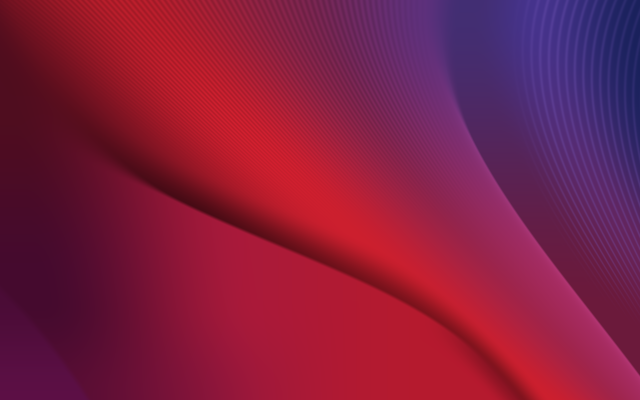
Reproduce this background procedurally as a WebGL 1 fragment shader.

```glsl
precision highp float;
// Abstract backdrop of overlapping silky sheets, red to violet, with fine woven strands.
uniform vec2 u_resolution;

#define ASPECT 1.6
#define STRANDS 54.0
#define STRAND_DEPTH 0.075
#define RAY_SPACING 0.021
#define RAY_GLOW 0.30
#define SHADOW_WIDTH 0.095
#define SHADOW_DEPTH 0.42
#define RIM_GLOW 0.12
#define TAU 6.2831853

// Curves: x as a function of depth below the top, or depth as a function of x.
float ridgeX(float depth) {
  return 0.3125 + depth * (0.85 + 0.21 * depth);
}

float violetEdgeX(float depth) {
  return 1.105 + depth * (-0.122 + depth * (1.144 - 0.483 * depth));
}

float foldDepth(float x) {
  float c = x - 0.7;
  float c2 = c * c;
  return 0.615 + c * (0.42 + c2 * (0.3 + 0.8 * c2));
}

float foldSlope(float x) {
  float c2 = (x - 0.7) * (x - 0.7);
  return 0.42 + c2 * (0.9 + 4.0 * c2);
}

// Main red sheet: bright along the ridge, dark to its left, plum to its right.
vec3 redSheet(float x, float depth) {
  float side = x - ridgeX(depth);
  float across = side / (violetEdgeX(depth) - ridgeX(depth));
  vec3 red = mix(vec3(0.69, 0.11, 0.16), vec3(0.80, 0.12, 0.18), smoothstep(0.0, 0.45, depth));
  vec3 plum = mix(vec3(0.43, 0.14, 0.31), vec3(0.62, 0.14, 0.29), smoothstep(0.1, 0.8, depth));
  vec3 violet = mix(vec3(0.36, 0.19, 0.49), vec3(0.65, 0.17, 0.38), smoothstep(0.0, 0.75, depth));
  vec3 color = mix(red, vec3(0.32, 0.05, 0.11), smoothstep(0.0, 0.48, -side));
  color = mix(color, plum, smoothstep(0.0, 0.72, across));
  color = mix(color, violet, smoothstep(0.55, 1.0, across));

  float fade = 1.0 - smoothstep(0.22, 0.58, depth);
  fade *= smoothstep(-0.55, -0.1, across) * (1.0 - smoothstep(0.7, 1.0, across));
  return color * (1.0 + STRAND_DEPTH * fade * sin(TAU * STRANDS * across));
}

// Lower crimson sheet with a purple corner.
vec3 crimsonSheet(float x, float depth) {
  float light = smoothstep(0.08, 0.62, x - 0.16 * (depth - 0.6));
  vec3 dark = mix(vec3(0.31, 0.05, 0.12), vec3(0.27, 0.04, 0.18), smoothstep(0.25, 0.7, depth));
  vec3 crimson = mix(vec3(0.66, 0.10, 0.23), vec3(0.71, 0.10, 0.18), smoothstep(0.5, 1.1, x));
  vec3 color = mix(dark, crimson, light);
  color = mix(color, vec3(0.46, 0.07, 0.24), 0.4 * smoothstep(0.75, 1.0, depth) * (1.0 - smoothstep(0.4, 0.9, x)));

  float corner = depth - 0.715 - x * (0.95 + 1.4 * x);
  vec3 purple = mix(vec3(0.29, 0.045, 0.21), vec3(0.36, 0.06, 0.27), smoothstep(0.72, 1.0, depth));
  return mix(color, purple, smoothstep(-0.012, 0.022, corner));
}

// Right sheet: shaded beside its edge, a violet band, then navy.
vec3 violetSheet(float offset, float depth) {
  float fall = smoothstep(0.0, 0.8, depth);
  vec3 shade = mix(vec3(0.26, 0.18, 0.45), vec3(0.42, 0.10, 0.23), fall);
  vec3 band = mix(vec3(0.27, 0.20, 0.55), vec3(0.42, 0.13, 0.32), fall);
  vec3 color = mix(shade, band, smoothstep(0.08, 0.24, offset));
  color = mix(color, vec3(0.10, 0.13, 0.36), smoothstep(0.24, 0.50, offset));

  float phase = offset / (RAY_SPACING * (1.15 - 0.75 * depth));
  float ray = pow(0.5 + 0.5 * cos(TAU * phase), 3.0);
  float start = mix(0.17, 0.04, smoothstep(0.0, 0.75, depth));
  float fade = smoothstep(start, start + 0.1, offset) * (1.0 - 0.5 * smoothstep(0.3, 0.5, offset));
  fade *= 1.0 - smoothstep(0.6, 0.85, depth);
  return mix(color, vec3(0.46, 0.34, 0.72), RAY_GLOW * ray * fade);
}

void main() {
  vec2 uv = gl_FragCoord.xy / u_resolution;
  float x = uv.x * ASPECT;
  float depth = 1.0 - uv.y;
  float pixel = 1.0 / u_resolution.y;

  // Fold: the red sheet darkens as it dips behind the crimson one.
  float slope = foldSlope(x);
  float fold = (foldDepth(x) - depth) / sqrt(1.0 + slope * slope);
  float width = SHADOW_WIDTH * mix(1.0, 0.55, smoothstep(0.9, 1.3, x));
  float shadow = 1.0 - smoothstep(-0.01, width, fold);
  vec3 red = redSheet(x, depth);
  red *= 1.0 - SHADOW_DEPTH * shadow * smoothstep(0.08, 0.55, x);

  vec3 crimson = crimsonSheet(x, depth);
  float tail = smoothstep(1.05, 1.25, x) * smoothstep(-0.06, 0.0, fold);
  crimson *= 1.0 - 0.25 * tail;
  float foldSoft = mix(0.07, 0.003, smoothstep(0.0, 0.45, x)) + 0.008 * smoothstep(1.1, 1.3, x) + pixel;
  vec3 color = mix(crimson, red, smoothstep(-foldSoft, foldSoft, fold));

  // Violet edge: soft at the top, crisp and lightly rimmed further down.
  float offset = x - violetEdgeX(depth);
  float crisp = smoothstep(0.0, 0.36, depth);
  color += RIM_GLOW * vec3(0.5, 0.4, 0.7) * crisp * exp(-abs(offset) / 0.012);
  float edgeSoft = mix(0.045, 0.0015, crisp) + pixel;
  color = mix(color, violetSheet(offset, depth), smoothstep(-edgeSoft, edgeSoft, offset));

  gl_FragColor = vec4(color, 1.0);
}
```
